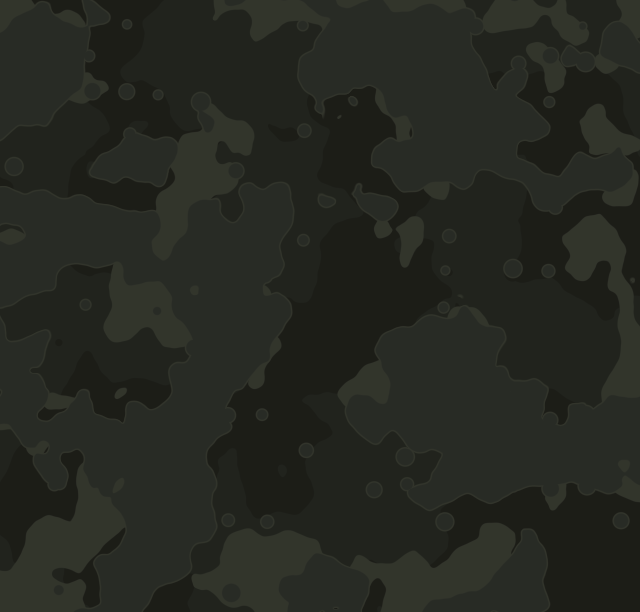
A Shadertoy shader for this pattern:

```glsl
// Dark woodland camouflage: three layers of lobed blobs over a deep green base.
// Each layer is thresholded gradient noise turned into an approximate distance,
// so edges stay crisp; the top layer and its round spots carry a thin pale rim.

#define BLOB_FREQ    5.6     // large blobs across the canvas width
#define LOBE_RATIO   3.1     // frequency of the edge lobes relative to the blobs
#define LOBE_AMOUNT  0.34
#define RIPPLE       0.035   // fine irregularity of the edges
#define LEAN_ANGLE   0.6     // direction in which blobs are stretched
#define LEAN_STRETCH 1.35
#define BLACK_LEVEL  0.02
#define OLIVE_LEVEL  0.14
#define GREY_LEVEL   0.09
#define RIM_WIDTH    0.0022
#define SPOT_GRID    18.0

const vec3 DEEP_GREEN = vec3(0.129, 0.139, 0.114);
const vec3 BLACK      = vec3(0.110, 0.112, 0.092);
const vec3 OLIVE      = vec3(0.196, 0.206, 0.170);
const vec3 GREY_GREEN = vec3(0.158, 0.170, 0.146);

float hash(vec2 p) {
    return fract(sin(dot(p, vec2(127.1, 311.7))) * 43758.5453);
}

// Dot product of a random unit gradient with the offset from its lattice corner
float corner(vec2 cell, vec2 offset) {
    float angle = 6.2832 * hash(cell);
    return dot(vec2(cos(angle), sin(angle)), offset);
}

float gradientNoise(vec2 p) {
    vec2 i = floor(p), f = fract(p);
    vec2 u = f * f * f * (f * (f * 6.0 - 15.0) + 10.0);
    vec2 e = vec2(1.0, 0.0);
    return mix(mix(corner(i, f), corner(i + e, f - e), u.x),
               mix(corner(i + e.yx, f - e.yx), corner(i + e.xx, f - e.xx), u.x), u.y);
}

// Leaning large blobs with rounded lobes and a slight ripple
float blobField(vec2 p, float freq, float seed) {
    float c = cos(LEAN_ANGLE), s = sin(LEAN_ANGLE);
    vec2 leaning = vec2(c * p.x + s * p.y, c * p.y - s * p.x);
    leaning *= vec2(1.0 / LEAN_STRETCH, 1.0) * freq;
    vec2 shift = seed * vec2(17.3, 9.1);
    return gradientNoise(leaning + shift)
         + LOBE_AMOUNT * gradientNoise(p * BLOB_FREQ * LOBE_RATIO + shift.yx)
         + RIPPLE * gradientNoise(p * BLOB_FREQ * 9.0 - shift);
}

// Approximate signed distance to the blob edge, negative inside
float blobDistance(vec2 p, float freq, float seed, float level) {
    vec2 e = vec2(0.0015, 0.0);
    float f = blobField(p, freq, seed);
    vec2 slope = vec2(blobField(p + e, freq, seed) - f,
                      blobField(p + e.yx, freq, seed) - f) / e.x;
    return (level - f) / max(length(slope), 0.5);
}

// Signed distance to sparse round spots, one at most per grid cell
float spotDistance(vec2 p, float seed, float chance) {
    vec2 cell = floor(p * SPOT_GRID);
    vec2 key = cell + seed;
    if (hash(key) > chance) return 1.0;
    vec2 jitter = vec2(hash(key + 3.7), hash(key + 8.3));
    vec2 center = (cell + mix(vec2(0.34), vec2(0.66), jitter)) / SPOT_GRID;
    float radius = mix(0.005, 0.0145, hash(key + 5.9));
    return length(p - center) - radius;
}

float coverage(float d) {
    float pixel = 0.75 / iResolution.x;
    return 1.0 - smoothstep(-pixel, pixel, d);
}

void mainImage(out vec4 fragColor, in vec2 fragCoord) {
    vec2 p = fragCoord / iResolution.x;

    float black = blobDistance(p, BLOB_FREQ * 0.85, 2.0, BLACK_LEVEL);
    float olive = blobDistance(p, BLOB_FREQ * 0.95, 5.0, OLIVE_LEVEL);
    float grey  = blobDistance(p, BLOB_FREQ, 11.0, GREY_LEVEL);
    black = min(black, spotDistance(p, 41.0, 0.04));
    grey  = min(grey, spotDistance(p, 23.0, 0.15));

    // Paint from the ground up; the rim shows as olive around the grey layer
    vec3 color = DEEP_GREEN;
    color = mix(color, BLACK, coverage(black));
    color = mix(color, OLIVE, coverage(olive));
    color = mix(color, OLIVE, coverage(grey - RIM_WIDTH));
    color = mix(color, GREY_GREEN, coverage(grey));

    fragColor = vec4(color, 1.0);
}
```
